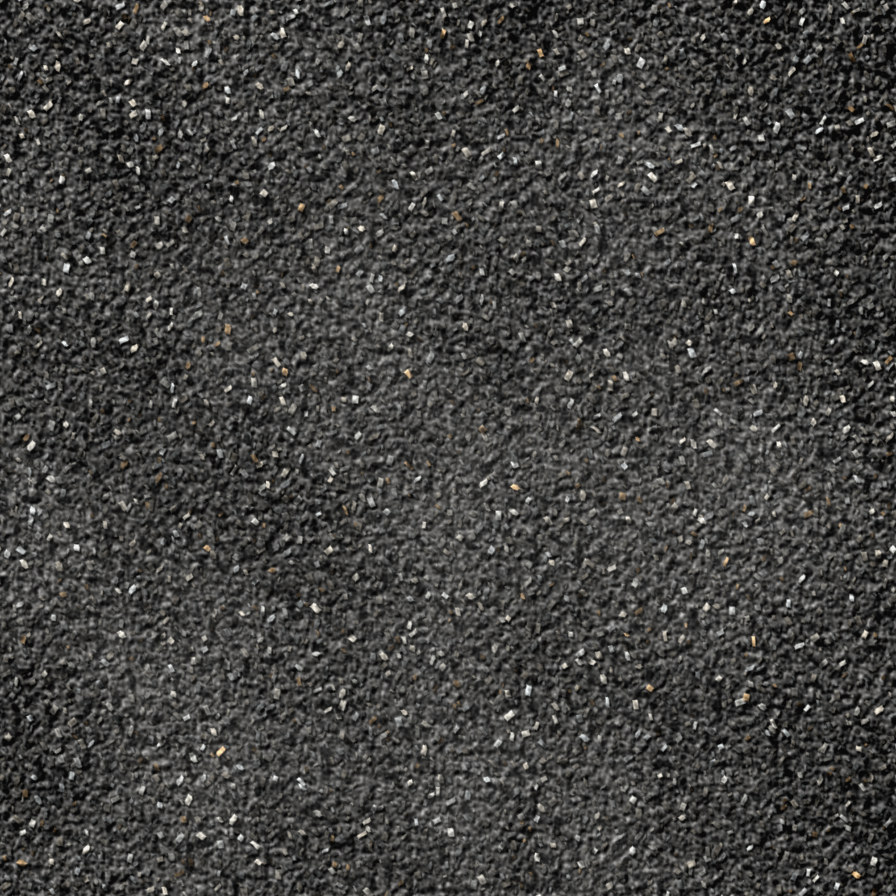
Reproduce this texture procedurally as a WebGL 2 fragment shader.

```glsl
#version 300 es
precision highp float;
// Coarse dark asphalt: rough binder with small glinting stone chips.

#define BINDER_TONE 0.285
#define RELIEF_FREQ 92.0
#define RELIEF_GAIN 0.235
#define DULL_FREQ 100.0
#define DULL_DENSITY 0.80
#define GLINT_FREQ 64.0
#define GLINT_DENSITY 0.55
#define SHADOW_DEPTH 0.60
#define EDGE_WIDTH 0.0013
#define LEAN_SPREAD 2.2
#define PATCH_GAIN 0.07

uniform vec2 u_resolution;
out vec4 fragColor;

vec3 hash3(vec2 cell) {
  vec3 q = fract(cell.xyx * vec3(0.1031, 0.1030, 0.0973));
  q += dot(q, q.yxz + 33.33);
  return fract((q.xxy + q.yxx) * q.zyx);
}

float gradientDot(vec2 cell, vec2 offset) {
  float angle = 6.2832 * hash3(cell).x;
  return dot(vec2(cos(angle), sin(angle)), offset);
}

float gradientNoise(vec2 p) {
  vec2 i = floor(p), f = p - i;
  vec2 w = f * f * f * (f * (f * 6.0 - 15.0) + 10.0);
  float low = mix(gradientDot(i, f), gradientDot(i + vec2(1, 0), f - vec2(1, 0)), w.x);
  float high = mix(gradientDot(i + vec2(0, 1), f - vec2(0, 1)),
                   gradientDot(i + 1.0, f - 1.0), w.x);
  return 1.4 * mix(low, high, w.y);
}

float binderHeight(vec2 p) {
  vec2 q = p * RELIEF_FREQ;
  return gradientNoise(q) + 0.6 * gradientNoise(q * 1.9 + 37.0);
}

// Distance to an angular chip: a box with one pair of corners cut off.
float chipDistance(vec2 p, vec2 halfSize, float cut) {
  vec2 d = abs(p) - halfSize;
  float bevel = abs(p.x + p.y * 0.7) - cut * (halfSize.x + halfSize.y);
  return max(max(d.x, d.y), bevel * 0.82);
}

// Lays one layer of scattered chips, each with a cast shadow, over the ground.
vec3 layChips(vec3 ground, vec2 p, float freq, float density,
              float toneLow, float toneHigh, float seed) {
  vec2 q = p * freq;
  vec2 base = floor(q);
  float edge = freq * max(EDGE_WIDTH, 0.7 / u_resolution.y);
  vec3 color = ground;
  for (int y = -1; y <= 1; y++) {
    for (int x = -1; x <= 1; x++) {
      vec2 cell = base + vec2(x, y);
      vec3 place = hash3(cell + seed);
      vec3 form = hash3(cell + seed + 71.0);
      vec3 look = hash3(cell + seed + 153.0);
      if (look.x > density) continue;

      float angle = (place.z - 0.5) * LEAN_SPREAD - 0.2;
      mat2 turn = mat2(cos(angle), -sin(angle), sin(angle), cos(angle));
      vec2 local = q - cell - 0.1 - 0.8 * place.xy;
      vec2 halfSize = vec2(mix(0.11, 0.23, form.x), mix(0.17, 0.38, form.y));
      float cut = mix(0.45, 0.75, form.z);

      float shade = chipDistance(turn * (local + vec2(-0.10, 0.15)), halfSize, cut);
      color *= 1.0 - SHADOW_DEPTH * (1.0 - smoothstep(-edge, edge * 1.6, shade));

      vec2 face = turn * local;
      float body = 1.0 - smoothstep(-edge, edge, chipDistance(face, halfSize, cut));
      float tone = mix(toneLow, toneHigh, look.y * look.y);
      tone *= 1.0 + 0.7 * dot(local, vec2(-0.5, 0.9));
      vec3 tint = mix(vec3(0.97, 1.0, 1.02), vec3(1.04, 1.0, 0.93), look.z);
      tint = mix(tint, vec3(1.15, 0.97, 0.75), step(0.96, look.z));
      color = mix(color, tone * tint, body * 0.92);
    }
  }
  return color;
}

void main() {
  vec2 p = gl_FragCoord.xy / u_resolution.y;
  vec2 uv = gl_FragCoord.xy / u_resolution;

  // Binder lit from the upper left, with dark pits.
  vec2 toLight = vec2(-0.0011, 0.0017);
  float height = binderHeight(p);
  float slope = binderHeight(p - toLight) - binderHeight(p + toLight);
  vec3 color = vec3(BINDER_TONE + RELIEF_GAIN * slope + 0.09 * height);

  // Dull stones first, bright facets above them.
  color = layChips(color, p, DULL_FREQ, DULL_DENSITY, 0.25, 0.54, 11.0);
  color = layChips(color, p, GLINT_FREQ, GLINT_DENSITY, 0.34, 0.88, 307.0);

  // Fine grit and crevices break up every surface.
  float grit = gradientNoise(p * 215.0 + 19.0);
  float crevice = smoothstep(0.12, 0.62, gradientNoise(p * 78.0 + 91.0));
  color = color * (1.0 + 0.30 * grit) * (1.0 - 0.6 * crevice) + 0.05 * grit;

  // Worn patches, and harsher contrast toward the upper and side edges.
  float wear = gradientNoise(p * 3.5 + 5.0) + 0.6 * gradientNoise(p * 11.0);
  float rim = smoothstep(0.25, 0.75, length((uv - vec2(0.46, 0.40)) * vec2(1.0, 0.9)));
  color = (color - 0.30) * mix(1.0, 1.22, rim) + 0.315 - 0.04 * rim + PATCH_GAIN * wear;
  fragColor = vec4(clamp(color * vec3(1.005, 1.0, 0.985), 0.03, 0.95), 1.0);
}
```
